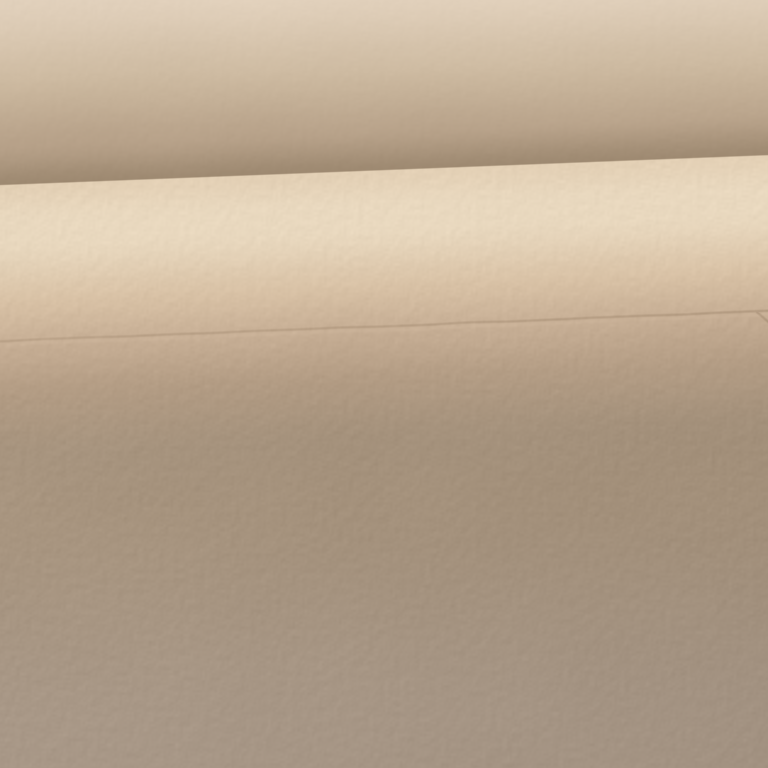
Reproduce this texture procedurally as a Shadertoy shader.

```glsl
const float SLOPE = 0.039;
const float FOLD_Y = 0.759;
const float SEAM_Y = 0.556;
const float SEAM_WIDTH = 0.0017;
const float SEAM_DEPTH = 0.075;
const float GRAIN_SCALE = 150.0;
const float GRAIN_DEPTH = 0.022;

const vec3 TOP_LIGHT = vec3(0.89, 0.825, 0.745);
const vec3 TOP_MID = vec3(0.80, 0.725, 0.625);
const vec3 TOP_SHADE = vec3(0.715, 0.63, 0.535);
const vec3 FOLD_SHADOW = vec3(0.61, 0.53, 0.435);
const vec3 RIM_LIGHT = vec3(0.89, 0.815, 0.71);
const vec3 ROLL_LIGHT = vec3(0.91, 0.845, 0.745);
const vec3 ROLL_MID = vec3(0.85, 0.76, 0.65);
const vec3 ROLL_WARM = vec3(0.775, 0.68, 0.58);
const vec3 ROLL_SHADE = vec3(0.705, 0.615, 0.52);
const vec3 FRONT_DARK = vec3(0.645, 0.57, 0.485);
const vec3 FRONT_LOW = vec3(0.65, 0.585, 0.52);

float hash(vec2 p) {
    return fract(sin(dot(p, vec2(127.1, 311.7))) * 43758.5453);
}

float noise(vec2 p) {
    vec2 i = floor(p);
    vec2 f = fract(p);
    f = f * f * (3.0 - 2.0 * f);
    float low = mix(hash(i), hash(i + vec2(1.0, 0.0)), f.x);
    float high = mix(hash(i + vec2(0.0, 1.0)), hash(i + vec2(1.0, 1.0)), f.x);
    return mix(low, high, f.y);
}

float segmentDistance(vec2 p, vec2 a, vec2 b) {
    vec2 ab = b - a;
    return length(p - a - ab * clamp(dot(p - a, ab) / dot(ab, ab), 0.0, 1.0));
}

// Upper cushion, fading into the shadow above the fold
vec3 upperColor(vec2 uv, float above) {
    float depth = 1.0 - uv.y + 0.02 * (uv.x - 0.5);
    vec3 c = mix(TOP_LIGHT, TOP_MID, smoothstep(-0.03, 0.12, depth));
    c = mix(c, TOP_SHADE, smoothstep(0.08, 0.19, depth));
    return mix(c, FOLD_SHADOW, 1.0 - smoothstep(-0.01, 0.055, above));
}

// Lower cushion: bright roll that turns into a flat front
vec3 lowerColor(vec2 uv, float below) {
    vec3 c = mix(RIM_LIGHT, ROLL_LIGHT, smoothstep(0.0, 0.05, below));
    c = mix(c, ROLL_MID, smoothstep(0.07, 0.165, below));
    c = mix(c, ROLL_WARM, smoothstep(0.14, 0.22, below));
    c = mix(c, ROLL_SHADE, smoothstep(0.2, 0.28, below));
    c = mix(c, FRONT_DARK, smoothstep(0.25, 0.36, below));
    c = mix(c, FRONT_LOW, smoothstep(0.4, 0.75, below));
    float front = smoothstep(0.25, 0.4, below);
    return c + front * 0.025 * (0.5 - uv.x);
}

// Embossed grain lit from the upper left
float grain(vec2 uv) {
    vec2 p = uv * GRAIN_SCALE;
    vec2 light = vec2(-0.4, 0.5);
    float coarse = noise(p + light) - noise(p - light);
    float fine = noise(p * 2.1 + light) - noise(p * 2.1 - light);
    return 0.6 * coarse + 0.4 * fine;
}

void mainImage(out vec4 fragColor, in vec2 fragCoord) {
    vec2 uv = fragCoord / iResolution.xy;
    float pixel = 1.0 / iResolution.y;
    float level = uv.y - SLOPE * uv.x;
    float above = level - FOLD_Y;

    float upper = smoothstep(-pixel, pixel, above);
    vec3 color = mix(lowerColor(uv, -above), upperColor(uv, above), upper);

    // Seam with a faint highlight beneath and a short branch at the right
    float wobble = 0.0012 * (noise(vec2(uv.x * 18.0, 3.0)) - 0.5);
    float seamOffset = level - SEAM_Y - wobble;
    float branch = segmentDistance(uv, vec2(0.984, 0.595), vec2(1.005, 0.577));
    float seam = 1.0 - smoothstep(0.0, SEAM_WIDTH + pixel, abs(seamOffset));
    float fork = 1.0 - smoothstep(0.0, SEAM_WIDTH + pixel, branch);
    float lip = 1.0 - smoothstep(0.0, 0.004, abs(seamOffset + 0.005));
    color -= SEAM_DEPTH * max(seam * mix(0.7, 1.0, uv.x), fork);
    color += 0.012 * lip;

    // Leather grain and broad uneven tone
    float grainFade = mix(1.0, 0.45, upper);
    color += GRAIN_DEPTH * grainFade * grain(uv);
    color += 0.008 * (noise(uv * vec2(9.0, 14.0)) - 0.5);

    fragColor = vec4(clamp(color, 0.0, 1.0), 1.0);
}
```
